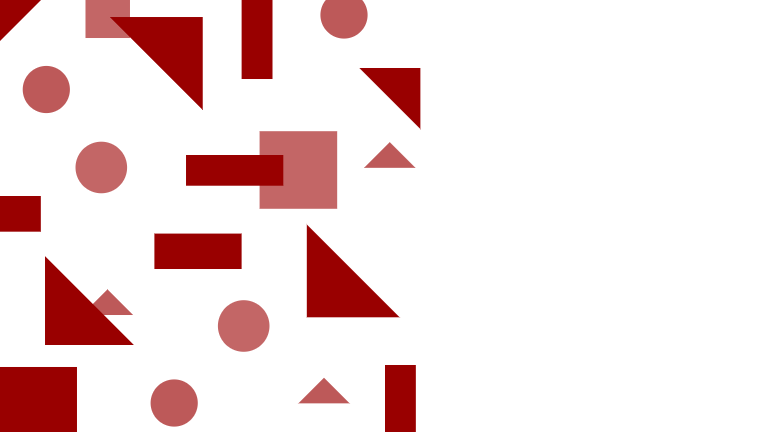
Reproduce this background procedurally as a WebGL 2 fragment shader.

```glsl
#version 300 es
precision highp float;

uniform vec2 u_resolution;
out vec4 outColor;

const vec3 WHITE = vec3(1.0);
const vec3 CRIMSON = vec3(0.6, 0.0, 0.0);
const vec3 ROSE = vec3(0.74, 0.35, 0.35);
const vec3 PALE_ROSE = vec3(0.765, 0.4, 0.4);

// Lengths are fractions of the canvas height.
// Discs: centre, radius
const vec3 PALE_DISCS[2] = vec3[](
  vec3(0.2345, 0.6123, 0.0597), vec3(0.5641, 0.2454, 0.0597));
const vec3 ROSE_DISCS[3] = vec3[](
  vec3(0.7963, 0.9653, 0.0546), vec3(0.1072, 0.7928, 0.0546),
  vec3(0.4032, 0.0671, 0.0546));

// Squares: centre, half side
const vec3 SQUARES[2] = vec3[](
  vec3(0.6907, 0.6065, 0.0898), vec3(0.2494, 0.9635, 0.0515));

// Peaks: middle of the base, height
const vec3 PEAKS[3] = vec3[](
  vec3(0.9021, 0.6115, 0.0595), vec3(0.2488, 0.2708, 0.0595),
  vec3(0.7500, 0.0663, 0.0595));

// Bars: lower left corner, upper right corner
const vec4 BARS[6] = vec4[](
  vec4(0.5593, 0.8171, 0.6308, 1.1), vec4(0.4306, 0.5701, 0.6558, 0.6412),
  vec4(-0.1, 0.4637, 0.0945, 0.5463), vec4(0.3574, 0.3773, 0.5593, 0.4593),
  vec4(-0.1, -0.1, 0.1782, 0.1505), vec4(0.8912, -0.1, 0.9626, 0.1551));

// Wedges: right-angled corner, signed legs
const vec4 WEDGES[5] = vec4[](
  vec4(-0.05, 1.05, 0.195, -0.195), vec4(0.4693, 0.9606, -0.2153, -0.2153),
  vec4(0.9731, 0.8426, -0.1412, -0.1412), vec4(0.7102, 0.2655, 0.215, 0.215),
  vec4(0.1042, 0.2014, 0.2056, 0.2056));

float discDistance(vec2 p, vec3 disc) {
  return length(p - disc.xy) - disc.z;
}

float boxDistance(vec2 p, vec2 low, vec2 high) {
  vec2 q = max(low - p, p - high);
  return max(q.x, q.y);
}

float peakDistance(vec2 p, vec3 peak) {
  vec2 q = p - peak.xy;
  return max(-q.y, (abs(q.x) + q.y - peak.z) * sqrt(0.5));
}

float wedgeDistance(vec2 p, vec4 wedge) {
  vec2 q = (p - wedge.xy) * sign(wedge.zw);
  float slope = (q.x + q.y - abs(wedge.z)) * sqrt(0.5);
  return max(max(-q.x, -q.y), slope);
}

// Lays a smooth-edged shape over the colour below
vec3 paint(vec3 below, vec3 ink, float dist, float pixel) {
  return mix(below, ink, clamp(0.5 - dist / pixel, 0.0, 1.0));
}

void main() {
  vec2 p = gl_FragCoord.xy / u_resolution.y;
  float pixel = 1.0 / u_resolution.y;

  // Nearest edge in each layer
  float pale = 1e3, rose = 1e3, dark = 1e3;
  for (int i = 0; i < 2; i++) {
    vec3 s = SQUARES[i];
    pale = min(pale, discDistance(p, PALE_DISCS[i]));
    pale = min(pale, boxDistance(p, s.xy - s.z, s.xy + s.z));
  }
  for (int i = 0; i < 3; i++) {
    rose = min(rose, discDistance(p, ROSE_DISCS[i]));
    rose = min(rose, peakDistance(p, PEAKS[i]));
  }
  for (int i = 0; i < 6; i++)
    dark = min(dark, boxDistance(p, BARS[i].xy, BARS[i].zw));
  for (int i = 0; i < 5; i++)
    dark = min(dark, wedgeDistance(p, WEDGES[i]));

  // Light shapes first, dark ones on top
  vec3 color = paint(WHITE, PALE_ROSE, pale, pixel);
  color = paint(color, ROSE, rose, pixel);
  color = paint(color, CRIMSON, dark, pixel);
  outColor = vec4(color, 1.0);
}
```
